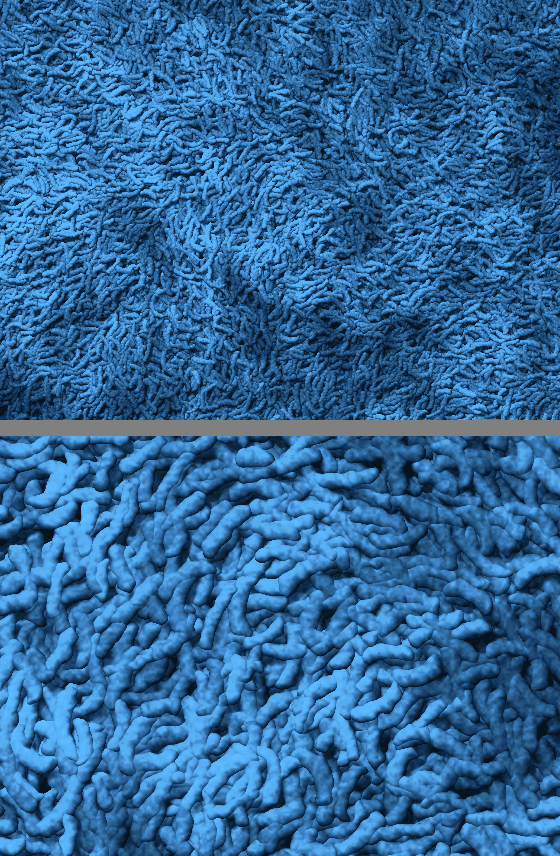
Top: the whole. Bottom: its middle third, enlarged.
Write a Shadertoy shader that draws this texture.

```glsl
#define CELL 0.0165
#define YARN_RADIUS 0.0073
#define YARN_LENGTH 0.0225
#define ANGLE_SPREAD 1.9
#define BEND 0.85
#define FUZZ 0.33
#define CONTRAST 1.42
#define BRIGHTNESS 0.315
#define LIGHT_DIR vec2(-0.5, 0.866)

vec4 hash4(vec2 p) {
    vec4 q = fract(p.xyxy * vec4(0.1031, 0.1030, 0.0973, 0.1099));
    q += dot(q, q.wzxy + 33.33);
    return fract((q.xxyz + q.yzzw) * q.zywx);
}

float noise(vec2 p) {
    vec2 i = floor(p), f = fract(p);
    f *= f * (3.0 - 2.0 * f);
    return mix(mix(hash4(i).x, hash4(i + vec2(1, 0)).x, f.x),
               mix(hash4(i + vec2(0, 1)).x, hash4(i + vec2(1, 1)).x, f.x), f.y);
}

// Prevailing direction of the pile
float flowAngle(vec2 p) {
    float sweep = smoothstep(0.2, 1.15, p.y * 0.9 + p.x * 0.4);
    return mix(1.2, -0.6, sweep) + 2.8 * (noise(p * 7.0 + 7.0) - 0.5);
}

// Topmost yarn at p: x = height, y = lit tone
vec2 pile(vec2 p) {
    vec2 home = floor(p / CELL);
    vec2 top = vec2(0.0);
    float blend = 0.06 + 0.2 / (iResolution.y * YARN_RADIUS);
    for (int k = 0; k < 50; k++) {
        int n = k / 2;
        vec2 cell = home + vec2(n % 5 - 2, n / 5 - 2);
        vec4 a = hash4(cell + float(k % 2) * 517.0 + 40.0);
        vec4 b = hash4(cell + float(k % 2) * 291.0 + 913.0);
        vec2 center = (cell + a.xy) * CELL;
        vec2 d = p - center;
        float halfLength = YARN_LENGTH * mix(0.7, 1.3, a.w);
        float radius = YARN_RADIUS * mix(0.75, 1.1, b.x);
        if (length(d) > halfLength * 1.1 + radius) continue;

        // Bent capsule in the frame of the yarn
        float angle = flowAngle(center) + ANGLE_SPREAD * (a.z - 0.5);
        vec2 axis = vec2(cos(angle), sin(angle));
        vec2 side = vec2(-axis.y, axis.x);
        vec2 q = vec2(dot(d, axis), dot(d, side));
        float curve = BEND * (b.y - 0.5);
        float slope = 2.0 * curve * q.x / halfLength;
        float across = (q.y + curve * (q.x * q.x / halfLength - 0.35 * halfLength))
                     / sqrt(1.0 + slope * slope);
        float beyond = sign(q.x) * max(abs(q.x) - halfLength + radius, 0.0);
        vec2 offset = vec2(beyond, across) / radius;
        float r2 = dot(offset, offset);
        if (r2 > 1.0) continue;

        // Round profile, one end raised
        float profile = sqrt(1.0 - r2);
        vec2 across2d = normalize(side + axis * slope);
        vec2 normal = axis * offset.x + across2d * offset.y;
        float height = 2.6 * b.z + 0.7 * (b.w - 0.5) * q.x / halfLength + profile;
        float twist = 0.04 * sin(q.x / radius * 5.0 + offset.y * 3.0 + b.x * 6.0);
        float tone = 0.42 * profile + 0.4 * dot(normal, LIGHT_DIR)
                   + 0.1 * height + twist + 0.2 * (b.w - 0.5);
        top.y = mix(top.y, tone, smoothstep(-blend, blend, height - top.x));
        top.x = max(top.x, height);
    }
    return top;
}

// Broad light and shade of the rumpled rug
float relief(vec2 p) {
    vec2 t = mat2(0.8, -0.6, 0.6, 0.8) * p;
    t += 0.08 * vec2(noise(p * 5.0 + 31.0), noise(p * 5.0 + 63.0));
    float broad = 0.35 * (noise(t * 3.0 + 21.0) - 0.5) + 0.4 * (noise(t * 8.0 + 40.0) - 0.5)
                + 0.5 * (noise(t * 19.0 + 55.0) - 0.5);
    vec2 g = (p - vec2(0.12, 0.55)) / vec2(0.38, 0.32);
    float glow = 0.2 * exp(-dot(g, g));
    float fold = p.y - 0.48 + 0.44 * (p.x - 0.43) + 0.14 * (noise(p * 6.0 + 3.0) - 0.5);
    float along = smoothstep(0.15, 0.45, p.x) * smoothstep(1.3, 0.9, p.x);
    float crest = exp(-pow(fold / 0.045, 2.0));
    float hollow = exp(-pow((fold + 0.09) / 0.04, 2.0));
    float corner = 0.14 * smoothstep(0.3, 0.0, p.x + p.y)
                 + 0.05 * smoothstep(0.9, 1.35, p.x);
    return 0.6 * broad + glow + along * (0.14 * crest - 0.14 * hollow) - corner;
}

vec3 dye(float tone) {
    vec3 shades[6] = vec3[6](
        vec3(0.05, 0.16, 0.26), vec3(0.07, 0.22, 0.40), vec3(0.13, 0.31, 0.47),
        vec3(0.18, 0.42, 0.63), vec3(0.25, 0.53, 0.80), vec3(0.33, 0.67, 0.93));
    vec3 color = shades[0] * clamp(1.0 + 1.6 * tone, 0.45, 1.0);
    for (int i = 1; i < 6; i++)
        color = mix(color, shades[i], clamp(tone * 5.0 - float(i - 1), 0.0, 1.0));
    return color * (1.0 + 0.25 * clamp(tone - 1.0, 0.0, 0.5));
}

void mainImage(out vec4 fragColor, in vec2 fragCoord) {
    vec2 p = fragCoord / iResolution.y;
    vec2 warp = vec2(noise(p * 130.0), noise(p * 130.0 + 50.0)) - 0.5;
    vec2 s = p + 0.004 * warp;

    // Yarn with a shadow from the taller yarn beside it
    vec2 yarn = pile(s);
    float blocker = pile(s + LIGHT_DIR * YARN_RADIUS * 1.1).x;
    float shadow = smoothstep(0.15, 1.6, blocker - yarn.x);
    float tone = yarn.y * (1.0 - 0.7 * shadow) + relief(p) * (0.4 + 0.8 * yarn.y);

    // Fuzzy fibres
    float fuzz = 0.55 * noise(p * 290.0) + 0.45 * noise(p * 530.0 + 9.0) - 0.5;
    tone += FUZZ * fuzz;
    tone = BRIGHTNESS + CONTRAST * (tone - 0.54);
    fragColor = vec4(dye(tone), 1.0);
}
```
